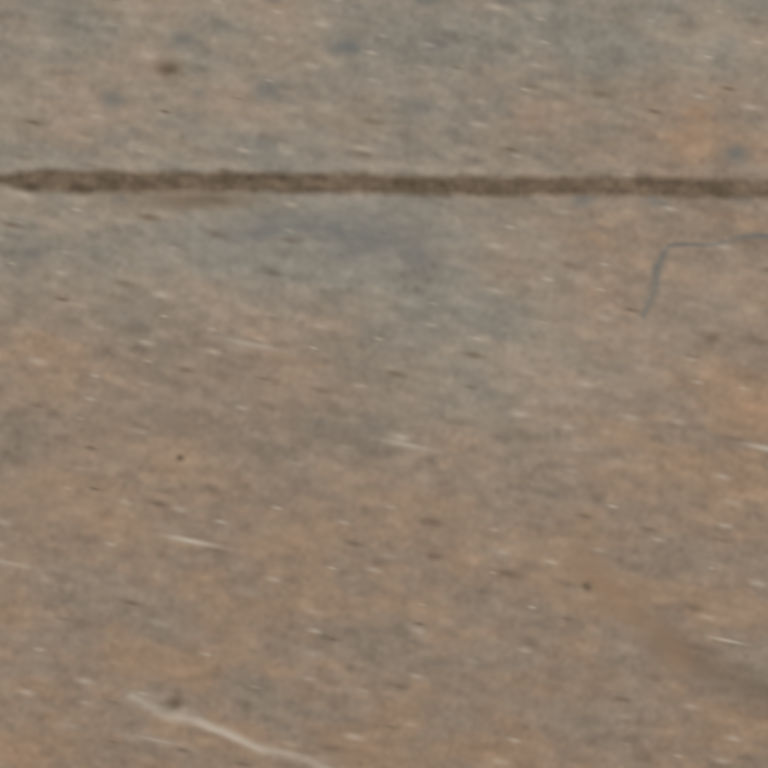
Write a WebGL 1 fragment shader that draws this texture.

```glsl
precision highp float;
uniform vec2 u_resolution;

#define TILT -0.2
#define MOTTLE 0.2
#define GRAIN 0.115
#define GROOVE_WIDTH 0.0125
#define CLAY vec3(0.562, 0.490, 0.420)
#define RUST vec3(0.562, 0.462, 0.377)
#define ASH vec3(0.548, 0.520, 0.475)
#define SLATE vec3(0.405, 0.410, 0.400)
#define CHALK vec3(0.710, 0.660, 0.595)
#define SHADOW vec3(0.385, 0.330, 0.270)

float hash(vec2 p) {
  return fract(sin(dot(p, vec2(127.1, 311.7))) * 43758.547);
}

vec2 hash2(vec2 p) {
  return vec2(hash(p), hash(p + 57.3));
}

// Cellular noise: soft blobs of random sign around jittered points
float blobs(vec2 p) {
  vec2 cell = floor(p);
  float sum = 0.0;
  for (int y = -1; y <= 1; y++) {
    for (int x = -1; x <= 1; x++) {
      vec2 c = cell + vec2(float(x), float(y));
      vec2 d = p - c - hash2(c);
      float fall = max(1.0 - dot(d, d), 0.0);
      sum += (hash(c + 19.7) - 0.5) * fall * fall;
    }
  }
  return sum;
}

float layers(vec2 p) {
  float sum = 0.0, gain = 1.0;
  for (int i = 0; i < 4; i++) {
    sum += gain * blobs(p);
    p = p * 2.1 + 13.7;
    gain *= 0.6;
  }
  return sum;
}

float patchAt(vec2 p, vec2 center, vec2 radius) {
  vec2 d = (p - center) / radius;
  return exp(-dot(d, d));
}

// Soft line with round ends
float stroke(vec2 p, vec2 a, vec2 b, float width) {
  vec2 ab = b - a;
  float t = clamp(dot(p - a, ab) / dot(ab, ab), 0.0, 1.0);
  float d = length(p - a - ab * t) / width;
  return exp(-d * d);
}

// Sparse elliptical marks, one at most per cell
float marks(vec2 p, vec2 cellSize, vec2 radius, float density) {
  vec2 q = p / cellSize;
  vec2 cell = floor(q);
  vec2 center = 0.35 + 0.3 * hash2(cell);
  vec2 d = (fract(q) - center) * cellSize / (radius * (0.5 + 0.7 * hash(cell + 8.1)));
  return exp(-dot(d, d)) * step(hash(cell + 31.4), density) * (0.4 + 0.6 * hash(cell + 4.6));
}

void main() {
  vec2 uv = gl_FragCoord.xy / u_resolution.y;
  vec2 along = mat2(cos(TILT), -sin(TILT), sin(TILT), cos(TILT)) * uv;
  float broad = layers(along * vec2(3.0, 5.0) + 4.0);
  float mottle = layers(along * vec2(9.0, 19.0));
  float fine = blobs(along * vec2(45.0, 95.0)) + 0.6 * blobs(uv * 130.0);
  vec2 warped = uv + 0.012 * vec2(mottle, blobs(uv * 22.0));

  // Weathered ground: ashy above, rusty below
  float ashen = 0.75 * smoothstep(0.6, 0.95, uv.y - 0.25 * uv.x + 0.15)
    + 0.95 * patchAt(uv, vec2(0.45, 0.67), vec2(0.32, 0.10))
    + 0.85 * patchAt(uv, vec2(0.68, 0.52), vec2(0.20, 0.10));
  float rusty = 0.45 * smoothstep(0.5, 0.0, uv.y)
    + 0.6 * patchAt(uv, vec2(0.78, 0.92), vec2(0.22, 0.10))
    + 0.4 * patchAt(uv, vec2(0.98, 0.42), vec2(0.08, 0.08));
  vec3 color = mix(CLAY, RUST, clamp(rusty + 0.5 * broad + 0.6 * mottle, 0.0, 1.0));
  color = mix(color, ASH, clamp(ashen - 0.4 * broad - 0.4 * mottle, 0.0, 1.0));
  color *= 1.01 + MOTTLE * (0.45 * mottle + 0.25 * broad) + GRAIN * fine;

  // Stains and pale worn areas
  float stain = patchAt(warped, vec2(0.43, 0.69), vec2(0.13, 0.035));
  color = mix(color, SLATE, stain * clamp(0.45 + 1.3 * mottle, 0.0, 0.85));
  float upper = smoothstep(0.55, 0.75, uv.y);
  color = mix(color, SLATE, 0.8 * upper * marks(warped, vec2(0.10, 0.07), vec2(0.018, 0.012), 0.4));
  float worn = patchAt(warped, vec2(0.93, 0.93), vec2(0.06, 0.035));
  worn += 0.5 * patchAt(warped, vec2(0.92, 0.6), vec2(0.07, 0.035));
  color = mix(color, CHALK, worn * clamp(0.45 + 0.8 * mottle, 0.1, 0.8));
  float ridge = stroke(warped, vec2(0.86, 0.16), vec2(1.02, 0.08), 0.022);
  color = mix(color, SHADOW, 0.4 * ridge);
  color = mix(color, RUST, 0.6 * stroke(warped, vec2(0.76, 0.27), vec2(0.88, 0.14), 0.025));

  // Flecks, pits and short scratches
  color = mix(color, CHALK, 0.6 * marks(along + 0.3, vec2(0.07, 0.03), vec2(0.011, 0.004), 0.35));
  color = mix(color, SHADOW, 0.55 * marks(along, vec2(0.09, 0.045), vec2(0.014, 0.0045), 0.3));
  color = mix(color, SHADOW, 0.9 * marks(warped + 0.7, vec2(0.17), vec2(0.011, 0.008), 0.16));
  float scratches = marks(along + 0.15, vec2(0.24, 0.09), vec2(0.045, 0.005), 0.28);
  float gouge = stroke(warped, vec2(0.17, 0.092), vec2(0.43, -0.005), 0.007);
  gouge *= clamp(0.75 + 0.6 * mottle, 0.3, 1.0);
  color = mix(color, CHALK, 0.95 * max(scratches * smoothstep(0.65, 0.5, uv.y), gouge));

  // Hairline crack
  float crack = max(stroke(warped, vec2(0.87, 0.677), vec2(1.02, 0.692), 0.0045),
                    stroke(warped, vec2(0.865, 0.67), vec2(0.838, 0.585), 0.006));
  color = mix(color, SLATE, 0.75 * crack * clamp(0.7 + mottle, 0.0, 1.0));

  // Long groove with a smeared underside and pale rims
  float drop = uv.y - 0.766 + 0.012 * uv.x + 0.0015 * sin(uv.x * 13.0) + 0.003 * blobs(uv * vec2(28.0, 9.0));
  float halfWidth = GROOVE_WIDTH * mix(1.15, 0.9, uv.x) * smoothstep(-0.05, 0.06, uv.x);
  float edge = abs(drop) + 0.003 * blobs(uv * 60.0) - halfWidth;
  float smear = patchAt(uv, vec2(0.25, 0.74), vec2(0.10, 0.014));
  color = mix(color, SHADOW * 1.15, 0.7 * smear);
  float rim = exp(-pow(abs(edge - 0.010) / 0.006, 2.0));
  color = mix(color, CHALK, 0.4 * rim * clamp(0.4 + mottle, 0.0, 1.0) * (1.0 - smear));
  float groove = smoothstep(0.006, -0.007, edge);
  color = mix(color, SHADOW * (1.05 + 0.25 * fine), 0.92 * groove);

  gl_FragColor = vec4(color, 1.0);
}
```
